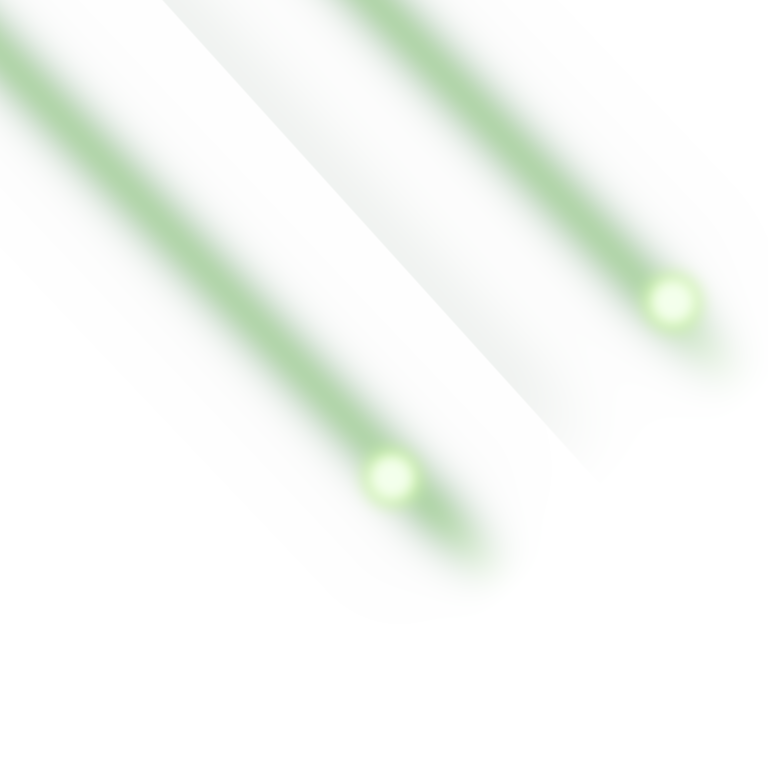
Give the GLSL for this background, as a WebGL 1 fragment shader.

```glsl
precision highp float;
uniform vec2 u_resolution;

const vec2 BEAM_DIR = vec2(0.689, -0.725);
const vec2 BEAM_HEAD_LOW = vec2(0.510, 0.3945);
const vec2 BEAM_HEAD_HIGH = vec2(0.872, 0.594);
const vec2 BEAM_FADE_LOW = vec2(0.065, 0.235);    // start and end past the head
const vec2 BEAM_FADE_HIGH = vec2(-0.065, 0.165);
const float BEAM_WIDTH = 0.0295;
const vec3 CORE_INK = vec3(0.285, 0.148, 0.315);  // amounts taken from white
const vec3 HALO_INK = vec3(0.270, 0.185, 0.250);
const float HAZE_WIDTH = 0.085;
const float HAZE_INK = 0.016;

const vec2 SPARK_LOW = vec2(0.510, 0.378);
const vec2 SPARK_HIGH = vec2(0.876, 0.607);
const float SPARK_GLOW = 0.030;
const float SPARK_CORE = 0.024;
const vec3 LIME = vec3(0.83, 0.97, 0.70);
const vec3 SPARK_WHITE = vec3(0.955, 1.0, 0.925);

const vec2 CREASE_DIR = vec2(0.6705, -0.742);
const vec2 CREASE_END = vec2(0.797, 0.352);
const float CREASE_WIDTH = 0.045;
const float CREASE_SOFT = 0.0015;
const vec3 CREASE_INK = vec3(0.056, 0.046, 0.054);

float bell(float d, float width) {
  float t = d / width;
  return exp(-0.5 * t * t);
}

// Coordinates along a direction and across it, positive to the upper right
vec2 alongAcross(vec2 p, vec2 dir) {
  return vec2(dot(p, dir), dot(p, vec2(-dir.y, dir.x)));
}

vec3 beamInk(vec2 p, vec2 head, vec2 fade) {
  vec2 q = alongAcross(p - head, BEAM_DIR);
  float body = 1.0 - smoothstep(fade.x, fade.y, q.x);
  float core = bell(q.y, BEAM_WIDTH * 0.9);
  vec3 ink = mix(HALO_INK, CORE_INK, core) * bell(q.y, BEAM_WIDTH);
  return body * (ink + HAZE_INK * bell(q.y, HAZE_WIDTH));
}

// One-sided shade behind a crisp diagonal edge
vec3 creaseInk(vec2 p) {
  vec2 q = alongAcross(p - CREASE_END, CREASE_DIR);
  float edge = smoothstep(-CREASE_SOFT, CREASE_SOFT, q.y);
  float body = 1.0 - smoothstep(-0.22, 0.0, q.x);
  return CREASE_INK * edge * body * bell(q.y, CREASE_WIDTH);
}

vec3 addSpark(vec3 color, vec2 p, vec2 center) {
  float d = length(p - center);
  color = mix(color, LIME, 0.85 * bell(d * d, SPARK_GLOW * SPARK_GLOW * 1.3));
  return mix(color, SPARK_WHITE, bell(d * d, SPARK_CORE * SPARK_CORE));
}

void main() {
  vec2 p = gl_FragCoord.xy / u_resolution;

  // Shade on white
  vec3 color = vec3(1.0) - creaseInk(p);
  color -= beamInk(p, BEAM_HEAD_LOW, BEAM_FADE_LOW);
  color -= beamInk(p, BEAM_HEAD_HIGH, BEAM_FADE_HIGH);

  // Bright heads
  color = addSpark(color, p, SPARK_LOW);
  color = addSpark(color, p, SPARK_HIGH);

  gl_FragColor = vec4(clamp(color, 0.0, 1.0), 1.0);
}
```
